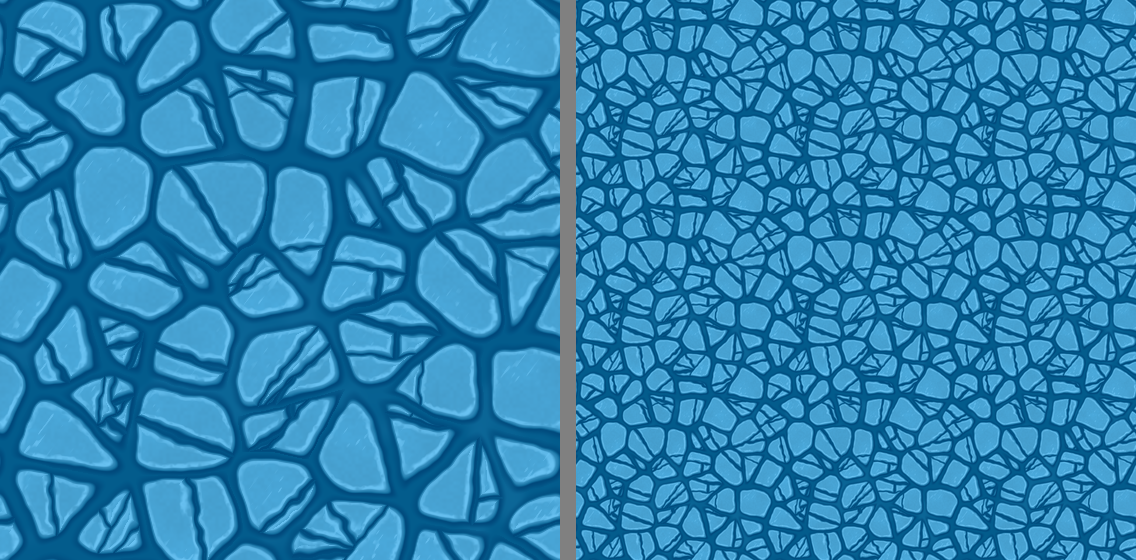
Left, the tile; right, the same tile 3 across and 3 down.
Reproduce this texture procedurally as a WebGL 1 fragment shader.

```glsl
precision highp float;
// Tiling field of broken, bevelled blue ice slabs lying over deep water.

uniform vec2 u_resolution;

const float CELLS = 7.0;      // slabs along each side of the tile
const float ROUNDING = 19.0;  // higher gives sharper slab corners
const vec3 ABYSS = vec3(0.00, 0.28, 0.48);
const vec3 WATER = vec3(0.01, 0.36, 0.55);
const vec3 SLATE = vec3(0.07, 0.43, 0.62);
const vec3 FLANK = vec3(0.19, 0.54, 0.73);
const vec3 ICE = vec3(0.28, 0.64, 0.83);
const vec3 FROST = vec3(0.41, 0.76, 0.95);

vec2 hash2(vec2 p, float seed) {
  vec3 q = fract((p.xyx + seed * 17.0) * vec3(0.1031, 0.1030, 0.0973));
  q += dot(q, q.yzx + 33.33);
  return fract((q.xx + q.yz) * q.zy);
}

// Value noise that wraps after a whole number of lattice steps.
float noise(vec2 p, float period) {
  vec2 i = floor(p), f = fract(p);
  f = f * f * (3.0 - 2.0 * f);
  vec2 a = mod(i, period), b = mod(i + 1.0, period);
  float low = mix(hash2(a, 5.0).x, hash2(vec2(b.x, a.y), 5.0).x, f.x);
  float high = mix(hash2(vec2(a.x, b.y), 5.0).x, hash2(b, 5.0).x, f.x);
  return mix(low, high, f.y);
}

float fbm(vec2 uv, float period) {
  return 0.55 * noise(uv * period, period)
       + 0.30 * noise(uv * period * 2.0, period * 2.0)
       + 0.15 * noise(uv * period * 4.0, period * 4.0);
}

vec2 sitePosition(vec2 cell) {
  return cell + 0.04 + 0.92 * hash2(mod(cell, CELLS), 1.0);
}

// Squared distance minus a random weight: slabs of uneven size, straight sides.
float sitePower(vec2 p, vec2 cell) {
  vec2 r = p - sitePosition(cell);
  return dot(r, r) - 0.22 * hash2(mod(cell, CELLS), 2.0).x;
}

vec2 nearestCell(vec2 p) {
  vec2 best = floor(p);
  float least = 100.0;
  for (int y = -2; y <= 2; y++) {
    for (int x = -2; x <= 2; x++) {
      vec2 cell = floor(p) + vec2(x, y);
      float power = sitePower(p, cell);
      if (power < least) { least = power; best = cell; }
    }
  }
  return best;
}

// Rounded distance to the borders of a cell, with the outward direction.
float borderDistance(vec2 p, vec2 cell, out vec2 outward) {
  vec2 site = sitePosition(cell);
  float power = sitePower(p, cell), total = 0.0;
  outward = vec2(0.0);
  for (int y = -2; y <= 2; y++) {
    for (int x = -2; x <= 2; x++) {
      if (x == 0 && y == 0) continue;
      vec2 other = cell + vec2(x, y);
      vec2 across = sitePosition(other) - site;
      float span = max(length(across), 0.02);
      float weight = exp(-ROUNDING * (sitePower(p, other) - power) / (2.0 * span));
      total += weight;
      outward += weight * across / span;
    }
  }
  outward /= max(length(outward), 1e-6);
  return -log(max(total, 1e-9)) / ROUNDING;
}

// Splits a slab along random lines; later cuts differ on each side of earlier ones.
float fracture(float depth, vec2 local, vec2 id, float wobble, inout vec2 outward) {
  float side = 0.0;
  for (int k = 0; k < 3; k++) {
    float seed = 7.0 + float(k) * 3.0 + side;
    vec2 pick = hash2(id, seed), shape = hash2(id, seed + 40.0);
    if (pick.x > 0.52 - 0.09 * float(k)) continue;
    vec2 dir = vec2(cos(6.2832 * pick.y), sin(6.2832 * pick.y));
    float s = dot(local, dir) + (shape.x - 0.5) * 0.45 + wobble;
    float cut = abs(s) - mix(0.012, 0.05, shape.y);
    if (cut < depth) { depth = cut; outward = -dir * sign(s); }
    side += s > 0.0 ? 11.0 : 23.0;
  }
  return depth;
}

void main() {
  vec2 uv = gl_FragCoord.xy / u_resolution;
  float pixel = CELLS / u_resolution.y;
  float rough = noise(uv * 56.0, 56.0), grain = noise(uv * 160.0, 160.0);
  float swell = fbm(uv, 9.0);
  vec2 warp = vec2(fbm(uv, 14.0), fbm(uv + 0.37, 14.0)) - 0.5;
  vec2 p = uv * CELLS + 0.14 * warp;

  // Height field: depth is positive inside the ice, in cell units.
  vec2 outward;
  vec2 cell = nearestCell(p);
  vec2 id = mod(cell, CELLS);
  float inset = mix(0.035, 0.115, hash2(id, 3.0).x) + 0.05 * (swell - 0.5);
  float depth = borderDistance(p, cell, outward) - inset;
  depth = fracture(depth, p - sitePosition(cell), id, 0.05 * (rough - 0.5), outward);
  float facing = 0.5 + 0.5 * dot(outward, normalize(vec2(1.0, -0.8)));

  // Water with drifting haze and a contact shadow beside the ice.
  vec3 water = mix(WATER, SLATE, 0.6 * smoothstep(0.52, 0.78, fbm(uv + 0.21, 8.0)));
  water = mix(water, ABYSS, smoothstep(-0.085, -0.005, depth) * mix(0.45, 1.0, facing));

  // Flat top with mottling and short slanted scratches.
  vec2 slant = vec2(160.0 * uv.x - 120.0 * uv.y, 40.0 * (uv.x + uv.y));
  float scratch = smoothstep(0.74, 0.95, noise(slant, 40.0)) * smoothstep(0.45, 0.65, swell);
  vec3 ice = ICE * (1.0 + 0.10 * (swell - 0.5) + 0.03 * (grain - 0.5));
  ice = mix(ice, FROST, 0.75 * scratch);

  // Bevelled flank topped by a broken frosty rim.
  float bevel = mix(0.028, 0.065, facing) + 0.016 * (rough - 0.5);
  vec3 flank = mix(SLATE, FLANK, smoothstep(0.0, 0.6 * bevel, depth));
  ice = mix(flank, ice, smoothstep(0.5 * bevel, bevel, depth));
  float rim = smoothstep(0.55 * bevel, bevel, depth)
            * (1.0 - smoothstep(bevel + 0.012, bevel + 0.052, depth + 0.03 * (grain - 0.5)));
  ice = mix(ice, FROST, rim * mix(0.55, 1.0, facing) * smoothstep(0.1, 0.6, 0.6 * rough + 0.4 * grain));

  float cover = smoothstep(-pixel, pixel, depth);
  gl_FragColor = vec4(mix(water, ice, cover), 1.0);
}
```
